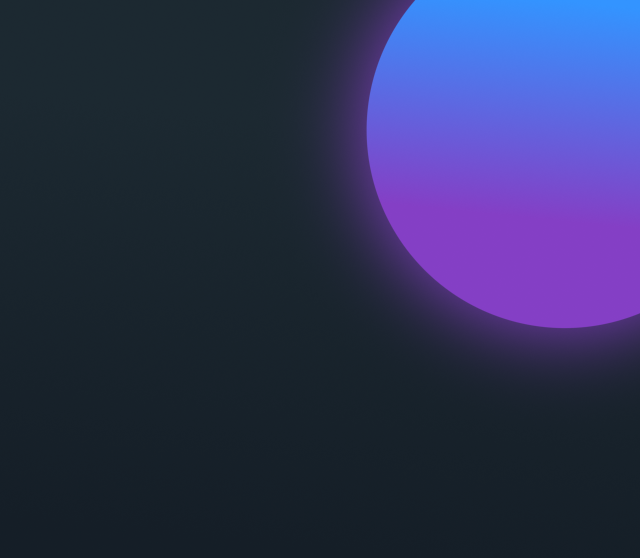
Reproduce this background procedurally as a WebGL 1 fragment shader.

```glsl
precision highp float;

uniform vec2 u_resolution;

const vec3 SLATE = vec3(0.110, 0.160, 0.192);
const vec3 NIGHT = vec3(0.082, 0.118, 0.153);
const vec3 AZURE = vec3(0.200, 0.580, 1.000);
const vec3 VIOLET = vec3(0.518, 0.247, 0.773);

const vec2 DISC_CENTER = vec2(1.012, 0.767);
const float DISC_RADIUS = 0.355;
const float GLOW_SIGMA = 0.069;
const float TILT = 0.1;

float circleDistance(vec2 p, vec2 center, float radius) {
  return length(p - center) - radius;
}

// Depth below the top edge, with bands falling gently to the right
float tiltedDepth(vec2 p, float pivot, float slope) {
  return 1.0 - p.y - slope * (p.x - pivot);
}

// Linear blend between two depths
vec3 ramp(vec3 upper, vec3 lower, float start, float end, float depth) {
  return mix(upper, lower, clamp((depth - start) / (end - start), 0.0, 1.0));
}

// Smooth approximation of a Gaussian-blurred edge
float blurredEdge(float dist, float sigma) {
  float z = clamp(dist / sigma, -5.0, 5.0);
  return 1.0 / (1.0 + exp(1.5976 * z + 0.0706 * z * z * z));
}

// Small hash noise to soften banding
float hash(vec2 p) {
  return fract(sin(dot(p, vec2(12.99, 78.23))) * 43758.5);
}

void main() {
  vec2 p = gl_FragCoord.xy / u_resolution.y;
  float pixel = 1.0 / u_resolution.y;
  float depth = tiltedDepth(p, 0.895, TILT);
  float dist = circleDistance(p, DISC_CENTER, DISC_RADIUS);

  // Backdrop
  vec3 color = ramp(SLATE, NIGHT, 0.25, 1.02, depth);

  // Glow around the disc
  color = mix(color, VIOLET, 0.96 * blurredEdge(dist, GLOW_SIGMA));

  // Gradient disc
  vec3 disc = ramp(AZURE, VIOLET, -0.01, 0.385, depth);
  color = mix(color, disc, 1.0 - smoothstep(-0.75 * pixel, 0.75 * pixel, dist));

  color += (hash(gl_FragCoord.xy) - 0.5) / 255.0;
  gl_FragColor = vec4(color, 1.0);
}
```
